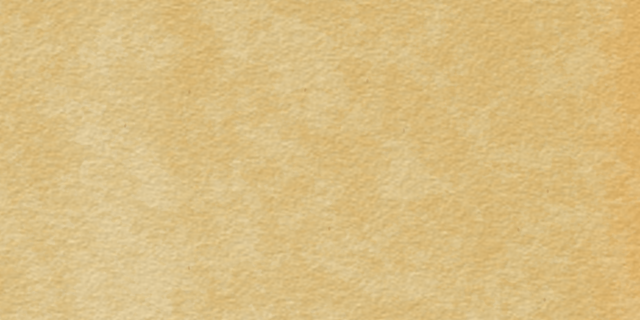
Give the GLSL for this texture, as a Shadertoy shader.

```glsl
const vec3 OCHRE = vec3(0.848, 0.710, 0.442);
const vec3 STRAW = vec3(0.855, 0.750, 0.520);
const vec3 CREAM = vec3(0.874, 0.790, 0.597);
const vec3 RUST = vec3(0.62, 0.43, 0.22);

float hash(vec2 cell) {
    vec3 q = fract(vec3(cell.xyx) * 0.1031);
    q += dot(q, q.yzx + 33.33);
    return fract((q.x + q.y) * q.z);
}

float noise(vec2 p) {
    vec2 i = floor(p), f = fract(p);
    f = f * f * (3.0 - 2.0 * f);
    return mix(mix(hash(i), hash(i + vec2(1, 0)), f.x),
               mix(hash(i + vec2(0, 1)), hash(i + vec2(1, 1)), f.x), f.y);
}

float fbm(vec2 p, int octaves, float gain) {
    float sum = 0.0, total = 0.0, amp = 1.0;
    for (int i = 0; i < octaves; i++) {
        sum += amp * noise(p);
        total += amp;
        amp *= gain;
        p = mat2(1.6, 1.2, -1.2, 1.6) * p + 17.3;
    }
    return sum / total;
}

// Soft vertical band between two edges
float band(float x, float left, float right, float soft) {
    return smoothstep(left - soft, left + soft, x)
         * (1.0 - smoothstep(right - soft, right + soft, x));
}

// Paper surface: short fibres lying mostly sideways
float relief(vec2 p) {
    p += 0.008 * vec2(noise(p * 22.0), noise(p * 22.0 + 40.0));
    return 0.45 * noise(p * vec2(48.0, 85.0)) + 0.55 * noise(p * vec2(90.0, 125.0) + 9.0);
}

float emboss(vec2 p, vec2 lightStep) {
    return relief(p + lightStep) - relief(p - lightStep);
}

// Sparse small flecks, one candidate per grid cell
float flecks(vec2 p, float cells, float density) {
    vec2 id = floor(p * cells);
    vec2 centre = 0.25 + 0.5 * vec2(hash(id + 3.1), hash(id + 8.7));
    vec2 d = (fract(p * cells) - centre) / cells;
    d.x += 0.4 * d.y * (hash(id + 5.0) - 0.5);
    float r = length(d * vec2(1.0, 0.65));
    return step(hash(id + 21.0), density) * (1.0 - smoothstep(0.001, 0.006, r));
}

void mainImage(out vec4 fragColor, in vec2 fragCoord) {
    vec2 p = fragCoord / iResolution.y;
    float across = fragCoord.x / iResolution.x;

    // Broad fading: pale column at left, ochre toward the right and the top
    float wander = 0.05 * (fbm(p * 6.0 + 60.0, 5, 0.65) - 0.5);
    float column = band(across + wander, 0.11, 0.25, 0.035);
    float tone = 0.46 + 0.36 * column * mix(1.0, 0.6, p.y);
    tone += 0.20 * (0.5 - p.y) * (1.0 - 0.6 * across);
    tone -= 0.13 * smoothstep(0.45, 1.0, across);
    tone -= 0.16 * smoothstep(0.90, 1.0, across + wander);

    // Ragged worn patches over a fine sideways mottle
    float patches = fbm(p * vec2(8.0, 9.5) + 4.0, 5, 0.78);
    tone += 0.45 * (patches - 0.5);
    tone += 0.20 * (smoothstep(0.49, 0.58, patches) - 0.45);
    tone += 0.50 * (fbm(p * vec2(38.0, 58.0) + 31.0, 2, 0.8) - 0.5);

    // Faint upright streaks
    tone += 0.10 * (noise(vec2(p.x * 38.0, p.y * 1.3)) - 0.5);

    vec3 color = mix(OCHRE, STRAW, smoothstep(0.0, 0.55, tone));
    color = mix(color, CREAM, smoothstep(0.45, 0.95, tone));
    color += vec3(0.018, -0.010, -0.028) * smoothstep(0.88, 1.0, across + wander);

    // Raised fibres, fine grain and stains
    color += 0.085 * emboss(p, vec2(-0.0022, 0.0035));
    color += 0.034 * (noise(p * vec2(115.0, 128.0) + 70.0) - 0.5);
    color = mix(color, RUST, 0.28 * flecks(p, 9.0, 0.06));

    fragColor = vec4(clamp(color, 0.0, 1.0), 1.0);
}
```
